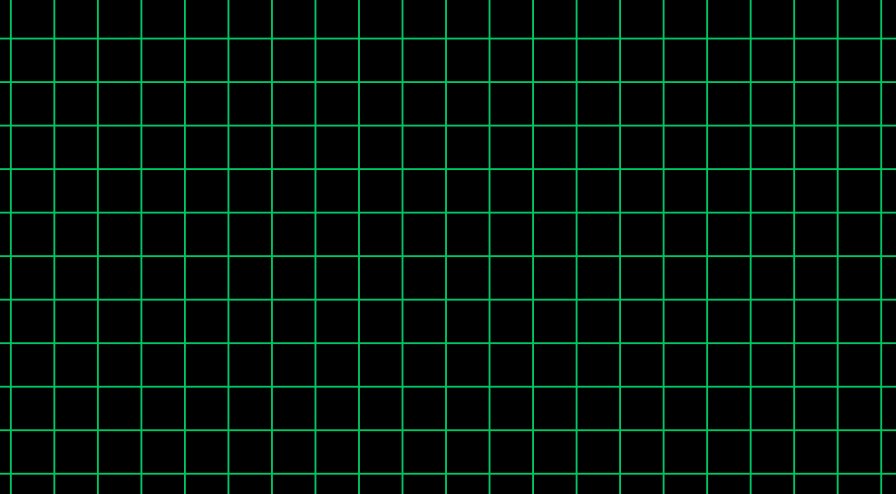
Give the GLSL for this pattern, as a WebGL 2 fragment shader.

```glsl
#version 300 es
precision highp float;
// Square grid of thin green lines on black. Each axis is folded with fract
// into a distance to its nearest line, then turned into exact pixel coverage.
// All lengths are fractions of the canvas width.

#define PITCH 0.04857
#define LINE_WIDTH 0.00207
#define FIRST_LINE vec2(0.0121, 0.0226)
#define LINE_COLOR vec3(0.0, 0.78, 0.39)
#define BACKGROUND vec3(0.0)

uniform vec2 u_resolution;
out vec4 fragColor;

// Distance on each axis to the nearest grid line
vec2 lineDistance(vec2 p) {
    vec2 cell = (p - FIRST_LINE) / PITCH;
    return abs(fract(cell + 0.5) - 0.5) * PITCH;
}

// Share of a pixel-wide box that a line covers
vec2 lineCoverage(vec2 dist, float pixel) {
    vec2 overlap = 0.5 * (LINE_WIDTH + pixel) - dist;
    return clamp(overlap, 0.0, min(LINE_WIDTH, pixel)) / pixel;
}

void main() {
    float pixel = 1.0 / u_resolution.x;
    vec2 p = gl_FragCoord.xy * pixel;

    // Union of the vertical and horizontal lines
    vec2 coverage = lineCoverage(lineDistance(p), pixel);
    float grid = 1.0 - (1.0 - coverage.x) * (1.0 - coverage.y);

    fragColor = vec4(mix(BACKGROUND, LINE_COLOR, grid), 1.0);
}
```
